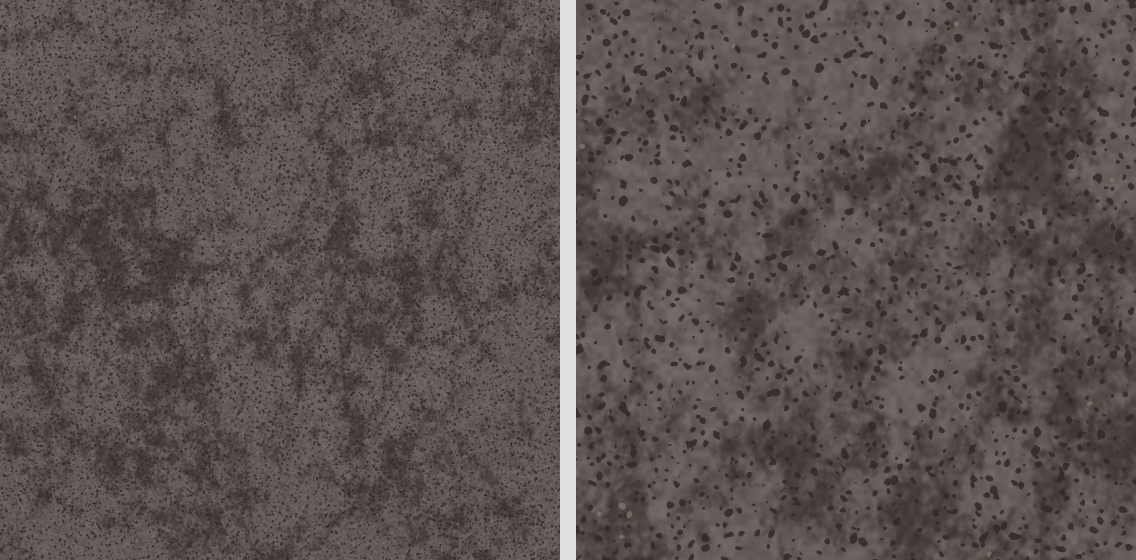
Left: the whole. Right: its middle third, enlarged.
A Shadertoy shader for this texture:

```glsl
// Brown-grey engineered stone: a warm plate clouded by ragged dark stains,
// built from domain-warped value noise, then covered with fine grain and
// small scattered dark pits plus a few pale flecks.

#define PLATE_COLOR vec3(0.405, 0.367, 0.355)
#define STAIN_COLOR vec3(0.268, 0.235, 0.226)
#define PIT_COLOR   vec3(0.190, 0.162, 0.155)
#define FLECK_COLOR vec3(0.530, 0.480, 0.450)
#define STAIN_RANGE vec2(-0.18, 0.50)
#define WARP_AMOUNT 0.09
#define PIT_CELLS   140.0
#define PIT_DENSITY 0.72
#define FLECK_SHARE 0.006
#define GRAIN_CELLS 270.0
#define GRAIN_AMOUNT 0.105

// Integer hash: three random values in 0..1 for a grid cell
vec3 hash3(vec2 cell, uint seed) {
    uvec3 v = uvec3(uvec2(ivec2(cell)), seed) * 1664525u + 1013904223u;
    v += v.yzx * v.zxy;
    v ^= v >> 16u;
    v += v.yzx * v.zxy;
    return vec3(v >> 8u) / 16777216.0;
}

float valueNoise(vec2 p, uint seed) {
    vec2 cell = floor(p);
    vec2 f = fract(p);
    f = f * f * (3.0 - 2.0 * f);
    float a = hash3(cell, seed).x;
    float b = hash3(cell + vec2(1, 0), seed).x;
    float c = hash3(cell + vec2(0, 1), seed).x;
    float d = hash3(cell + vec2(1, 1), seed).x;
    return mix(mix(a, b, f.x), mix(c, d, f.x), f.y);
}

// Normalised fractal noise; a higher gain gives rougher edges
float fbm(vec2 p, float gain, uint seed) {
    float sum = 0.0, total = 0.0, weight = 1.0;
    for (uint i = 0u; i < 5u; i++) {
        sum += weight * valueNoise(p, seed + i);
        total += weight;
        weight *= gain;
        p = mat2(1.6, 1.2, -1.2, 1.6) * p + 3.7;
    }
    return sum / total;
}

// Ragged clouds: broad regions, ridge-like borders and fine mottling
float stainAmount(vec2 p) {
    vec2 warp = vec2(fbm(p * 6.0, 0.55, 10u), fbm(p * 6.0, 0.55, 20u)) - 0.5;
    vec2 q = p * vec2(1.15, 0.88) + WARP_AMOUNT * warp;
    float region = fbm(q * 4.0, 0.5, 30u) - 0.5;
    float ridge = 0.2 - abs(2.0 * fbm(q * 8.0, 0.6, 40u) - 1.0);
    float mottle = fbm(p * vec2(30.0, 25.0), 0.85, 50u) - 0.5;
    float level = 0.75 * region + 0.75 * ridge + 1.9 * mottle;
    return smoothstep(STAIN_RANGE.x, STAIN_RANGE.y, level);
}

// Coverage of the scattered grains: x = dark pits, y = pale flecks
vec2 speckCoverage(vec2 p, float pixel) {
    vec2 g = p * PIT_CELLS;
    vec2 home = floor(g);
    float edge = 0.6 * pixel * PIT_CELLS;
    float wobble = 0.22 * (valueNoise(g * 3.0, 62u) - 0.5);
    vec2 cover = vec2(0.0);
    for (int y = -1; y <= 1; y++)
    for (int x = -1; x <= 1; x++) {
        vec2 cell = home + vec2(x, y);
        vec3 place = hash3(cell, 60u);
        vec3 form = hash3(cell, 61u);
        float angle = 6.2832 * form.x;
        vec2 axis = vec2(cos(angle), sin(angle));
        vec2 d = g - cell - place.xy;
        d = vec2(dot(d, axis), dot(d, vec2(-axis.y, axis.x)));
        d.x *= mix(0.55, 1.0, form.y);
        float radius = mix(0.10, 0.31, form.z * form.z);
        float disc = 1.0 - smoothstep(-edge, edge, length(d) + wobble - radius);
        float isPit = step(place.z, PIT_DENSITY);
        float isFleck = step(1.0 - FLECK_SHARE, place.z);
        cover = max(cover, disc * vec2(isPit, isFleck));
    }
    return cover;
}

void mainImage(out vec4 fragColor, in vec2 fragCoord) {
    float pixel = 1.0 / iResolution.y;
    vec2 p = fragCoord * pixel;

    // Clouded plate with a slow drift in brightness
    vec3 color = mix(PLATE_COLOR, STAIN_COLOR, stainAmount(p));
    color *= 1.0 + 0.10 * (fbm(p * 4.0, 0.5, 70u) - 0.5);

    // Fine mineral grain
    float grain = 0.7 * valueNoise(p * GRAIN_CELLS, 80u)
                + 0.3 * valueNoise(p * GRAIN_CELLS * 0.47, 81u) - 0.5;
    color += GRAIN_AMOUNT * grain;

    // Pits and flecks
    vec2 specks = speckCoverage(p, pixel);
    color = mix(color, PIT_COLOR, 0.85 * specks.x);
    color = mix(color, FLECK_COLOR, 0.7 * specks.y);

    fragColor = vec4(color, 1.0);
}
```
